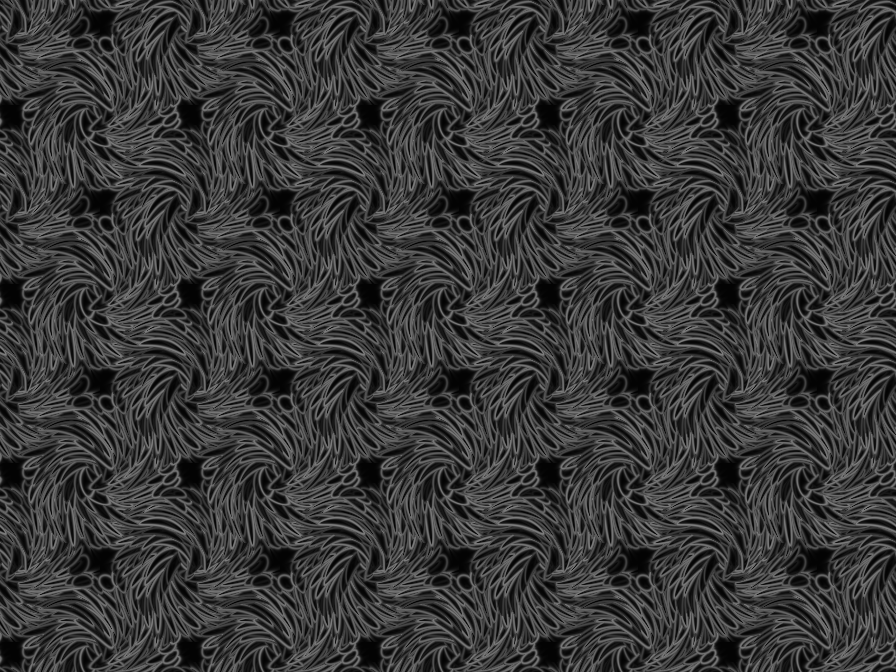
Write a WebGL 1 fragment shader that draws this pattern.

```glsl
precision highp float;
// Repeating weave of swirling grey strand outlines on black, with star-shaped gaps.

uniform vec2 u_resolution;

#define REPEATS 5.0          // tiles across the canvas
#define TILE_SHIFT vec2(0.06, 0.11)
#define SEEDS 18.0           // strand seeds per tile side
#define HALF_LENGTH 0.162    // strand half length, in tiles
#define THIN 0.0165          // half width inside the bundles
#define WIDE 0.043           // half width around gaps and swirls
#define GAP 0.108            // seed-free radius of the stars
#define LINE_WIDTH 0.0078
#define LINE_GRAY 0.385
#define OCCLUSION 0.8
#define BACKGROUND 0.01

const float PI = 3.14159265;

vec3 hash3(vec2 p) {
  vec3 s = vec3(dot(p, vec2(127.1, 311.7)),
                dot(p, vec2(269.5, 183.3)),
                dot(p, vec2(419.2, 371.9)));
  return fract(sin(s) * 43758.545);
}

// Distance to the nearest point of a centred lattice with period one
float latticeDistance(vec2 p) {
  return min(length(fract(p + 0.5) - 0.5), length(fract(p) - 0.5));
}

// Doubled-angle flow: saddles at the stars, spirals at the swirls
vec2 flow(vec2 p) {
  vec2 a = 2.0 * PI * p;
  return vec2(sin(a.x) * sin(a.y),
              0.5 * (cos(2.0 * a.y) - cos(2.0 * a.x))) + 1e-5;
}

// Approximate signed distance to an ellipse
float ellipse(vec2 p, vec2 radii) {
  float k = length(p / radii);
  float slope = length(p / (radii * radii));
  return k * (k - 1.0) / max(slope, 1e-4);
}

// Signed distance to the bent strand grown from one seed
float strand(vec2 p, vec2 seed, vec3 rnd) {
  float starDistance = latticeDistance(seed);
  float swirlDistance = latticeDistance(seed + vec2(0.5, 0.0));
  if (starDistance < GAP) return 1.0;

  vec2 f = flow(seed);
  float angle = 0.5 * atan(f.y, f.x);
  vec2 along = vec2(cos(angle), sin(angle));

  // Curvature is the turn of the flow over a short step
  float stepSize = 0.03;
  vec2 g = flow(seed + along * stepSize);
  float turn = 0.5 * atan(f.x * g.y - f.y * g.x, dot(f, g));
  float bend = clamp(turn / stepSize, -7.0, 7.0);

  float tilt = angle + (rnd.z - 0.5) * 0.45;
  along = vec2(cos(tilt), sin(tilt));
  vec2 d = p - seed;
  vec2 local = vec2(dot(d, along), dot(d, vec2(-along.y, along.x)));
  local.y -= 0.5 * bend * local.x * local.x;

  float openness = 1.0 - smoothstep(0.06, 0.21, min(starDistance, swirlDistance));
  float halfLength = HALF_LENGTH * mix(0.65, 1.0, rnd.x);
  halfLength *= mix(0.42, 1.0, smoothstep(GAP, 0.25, starDistance));
  float halfWidth = mix(THIN, WIDE, openness) * mix(0.6, 1.4, rnd.y);
  return ellipse(local, vec2(halfLength, halfWidth));
}

void main() {
  vec2 p = gl_FragCoord.xy / u_resolution.x * REPEATS - TILE_SHIFT;
  float pixel = REPEATS / u_resolution.x;
  vec2 home = floor(p * SEEDS);
  float shade = 0.0;

  // Paint strands row by row, each one covering those below it
  for (int j = -3; j <= 3; j++) {
    for (int i = -3; i <= 3; i++) {
      vec2 cell = home + vec2(float(i), float(j));
      vec3 rnd = hash3(mod(cell, SEEDS) + 3.0);
      vec3 look = hash3(mod(cell, SEEDS) + 41.0);
      vec2 seed = (cell + rnd.xy) / SEEDS;
      float d = strand(p, seed, vec3(look.xy, rnd.z));
      float cover = 1.0 - smoothstep(-0.5 * pixel, 0.5 * pixel, d);

      // Bright core in a faint halo
      float ring = d / LINE_WIDTH;
      float outline = 0.75 * exp(-ring * ring) + 0.25 * exp(-0.22 * ring * ring);
      outline *= mix(0.5, 1.25, look.z);
      shade = max(shade * (1.0 - OCCLUSION * cover), outline);
    }
  }

  gl_FragColor = vec4(vec3(BACKGROUND + LINE_GRAY * shade), 1.0);
}
```
